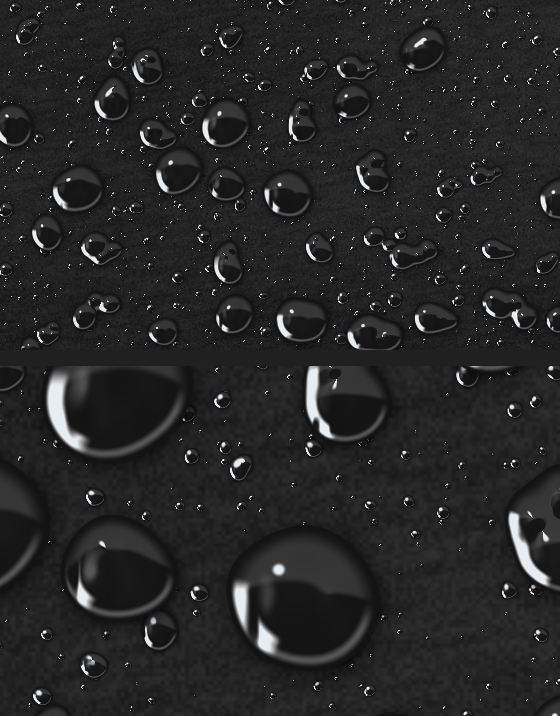
Top: the whole. Bottom: its middle third, enlarged.
A Shadertoy shader for this texture:

```glsl
// Glossy water drops of many sizes beaded on a dark, finely grained surface.

vec4 hash4(vec2 p) {
    vec4 q = fract(p.xyxy * vec4(0.1031, 0.1030, 0.0973, 0.1099));
    q += dot(q, q.wzxy + 33.33);
    return fract((q.xxyz + q.yzzw) * q.zywx);
}

float noise(vec2 p) {
    vec2 i = floor(p), f = fract(p);
    f = f * f * (3.0 - 2.0 * f);
    return mix(mix(hash4(i).x, hash4(i + vec2(1, 0)).x, f.x),
               mix(hash4(i + vec2(0, 1)).x, hash4(i + vec2(1, 1)).x, f.x), f.y);
}

float smoothMin(float a, float b, float k) {
    float h = max(k - abs(a - b), 0.0) / k;
    return min(a, b) - h * h * k * 0.25;
}

// Signed distance to a bent bead made of three merging circles.
float bead(vec2 q, vec4 rnd, float r, float stretch) {
    float angle = mix(-0.5, 2.0, rnd.x);
    vec2 along = vec2(cos(angle), sin(angle)) * r * stretch * rnd.y;
    vec2 bend = vec2(-along.y, along.x) * (rnd.z - 0.5) * 1.3;
    float d = length(q + along * 0.5) - r;
    d = smoothMin(d, length(q - along * 0.25 - bend) - r * 0.66, r * 0.5);
    return smoothMin(d, length(q - along * 0.85) - r * mix(0.45, 0.8, rnd.w), r * 0.5);
}

// Reflections seen in a drop, looked up by its outward direction and slope.
float reflection(vec2 outward, float slope, vec2 p, float r) {
    vec2 s = outward * slope;
    float ripple = noise(p * 0.9 / r + 7.0) - 0.5;
    float streak = noise(p * vec2(5.0, 2.0) / r);
    float g = 0.075 + 0.04 * streak * (1.0 - slope);

    // grey sky on the upper part, ending in an arched edge
    float lid = s.y - 0.22 + 0.35 * s.x * s.x + 0.25 * ripple;
    g += 0.13 * smoothstep(-0.03, 0.1, lid) * smoothstep(0.97, 0.7, slope);

    // bright window along the lower left flank, with a dimmer inner pane
    float facing = dot(outward, vec2(-0.88, -0.47));
    float band = smoothstep(0.62, 0.73, slope) * smoothstep(0.95, 0.86, slope);
    g += 1.0 * band * smoothstep(0.72, 0.92, facing + 0.25 * ripple) * smoothstep(0.1, 0.4, streak);
    g += 0.28 * smoothstep(0.25, 0.05, length((s - vec2(-0.48, 0.0)) * vec2(1.3, 0.7))) * streak;

    // thin light along the lower rim and a small spark above
    g += 0.26 * smoothstep(0.1, 0.0, abs(slope - 0.86)) * smoothstep(0.3, 0.8, -outward.y + 0.3 * outward.x);
    float sparkSize = mix(0.42, 0.12, smoothstep(0.004, 0.03, r));
    g += 0.75 * smoothstep(sparkSize, sparkSize * 0.35, length(s - vec2(-0.3, 0.36)));
    return g;
}

// Paints one jittered grid of drops; radii are given in canvas heights.
void paintDrops(inout float shade, vec2 p, float cell, float density, vec2 radii, float stretch, float seed) {
    vec2 warp = vec2(noise(p * 0.8 / radii.y + seed), noise(p * 0.8 / radii.y + seed + 40.0)) - 0.5;
    vec2 wp = p + warp * radii.x * 0.7;
    vec2 home = floor(p / cell);
    float d = 1e3, r = 1.0, reach = 0.0;
    vec2 center = vec2(0);
    vec4 shape = vec4(0);
    for (int j = -1; j <= 1; j++)
    for (int i = -1; i <= 1; i++) {
        vec2 id = home + vec2(i, j);
        vec4 place = hash4(id + seed * 17.3 + 50.0);
        if (place.z > density) continue;
        vec4 rnd = hash4(id + seed * 31.7 + 90.0);
        vec2 c = (id + 0.5 + (place.xy - 0.5) * 0.65) * cell;
        float size = pow(place.w, 1.8);
        float radius = mix(radii.x, radii.y, size);
        float pull = stretch * (1.0 - 0.7 * size);
        float dist = bead(wp - c, rnd, radius, pull);
        if (dist < d) { d = dist; r = radius; reach = pull; center = c; shape = rnd; }
    }
    if (d > r) return;

    // outward direction by finite differences of the nearest drop
    float e = r * 0.06;
    vec2 q = wp - center;
    vec2 outward = vec2(bead(q + vec2(e, 0), shape, r, reach) - bead(q - vec2(e, 0), shape, r, reach),
                        bead(q + vec2(0, e), shape, r, reach) - bead(q - vec2(0, e), shape, r, reach));
    outward /= max(length(outward), 1e-5);
    float slope = clamp(1.0 + d / r, 0.0, 1.0);

    // contact shadow, heavier on the lower right
    float side = 0.65 + 0.35 * dot(outward, vec2(0.6, -0.8));
    shade *= 1.0 - 0.5 * side * exp(-max(d, 0.0) / (r * 0.14));
    float px = 0.9 / iResolution.y;
    shade = mix(shade, reflection(outward, slope, p, r), smoothstep(px, -px, d));
}

void mainImage(out vec4 fragColor, in vec2 fragCoord) {
    vec2 p = fragCoord / iResolution.y;

    // dark surface: broad tone, slanted fibres, fine grain
    float shade = 0.137 + 0.03 * (noise(p * 2.5) - 0.5) + 0.012 * (p.y - 0.5);
    vec2 fibre = vec2(p.x + 0.2 * p.y, p.y - 0.2 * p.x);
    shade += 0.035 * (noise(fibre * vec2(22, 95)) - 0.5);
    shade += 0.06 * (noise(p * 260.0) - 0.5);

    // from fine spray to the largest beads
    paintDrops(shade, p, 0.021, 0.36, vec2(0.0013, 0.0036), 0.2, 1.0);
    paintDrops(shade, p, 0.043, 0.42, vec2(0.004, 0.009), 0.5, 2.0);
    paintDrops(shade, p, 0.092, 0.50, vec2(0.010, 0.022), 0.7, 3.0);
    paintDrops(shade, p, 0.190, 0.85, vec2(0.026, 0.070), 2.1, 4.0);

    vec3 coolTint = mix(vec3(1), vec3(0.98, 1.0, 1.015), smoothstep(0.25, 0.6, shade));
    fragColor = vec4(clamp(shade, 0.03, 0.93) * coolTint, 1.0);
}
```
